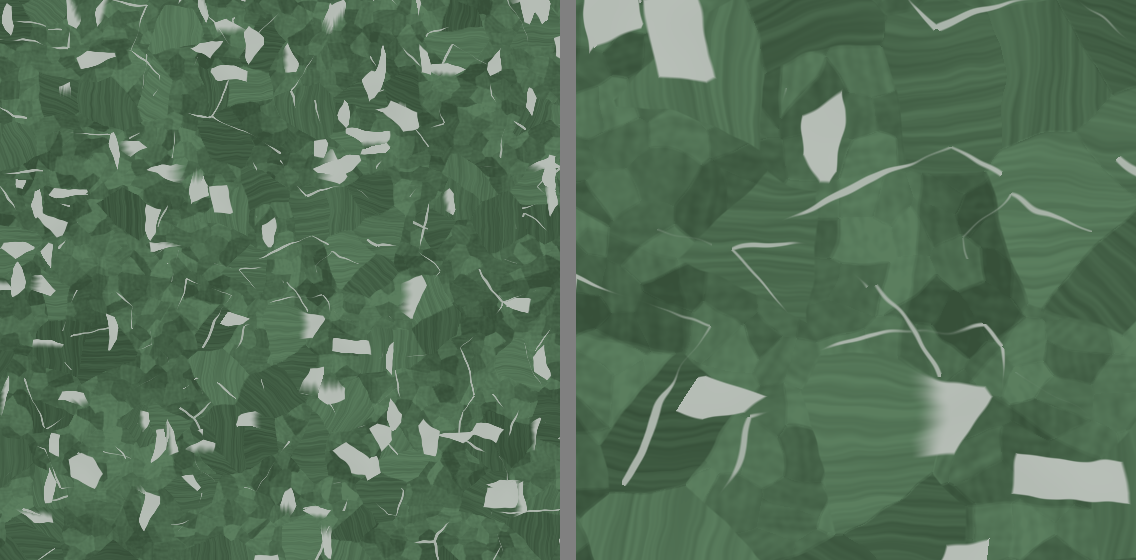
Left: the whole. Right: its middle third, enlarged.
Write a three.js fragment shader that draws this texture.

```glsl
varying vec2 vUv;

struct Cell {
  vec2 id;
  vec2 neighbour;
  vec2 rel;
  float edge;
};

vec2 hash2(vec2 p) {
  vec3 q = fract(p.xyx * vec3(0.1031, 0.1030, 0.0973));
  q += dot(q, q.yzx + 33.33);
  return fract((q.xx + q.yz) * q.zy);
}

float gradientAt(vec2 corner, vec2 offset) {
  return dot(hash2(corner) * 2.0 - 1.0, offset);
}

float noise(vec2 p) {
  vec2 i = floor(p), f = fract(p);
  vec2 u = f * f * f * (f * (f * 6.0 - 15.0) + 10.0);
  vec2 e = vec2(1.0, 0.0);
  return mix(mix(gradientAt(i, f), gradientAt(i + e, f - e), u.x),
             mix(gradientAt(i + e.yx, f - e.yx), gradientAt(i + 1.0, f - 1.0), u.x), u.y);
}

// Voronoi cell with the distance to its closest border
Cell voronoi(vec2 p) {
  vec2 base = floor(p), nearest = vec2(8.0);
  Cell c;
  for (int y = -1; y <= 1; y++)
    for (int x = -1; x <= 1; x++) {
      vec2 id = base + vec2(x, y);
      vec2 r = id + hash2(id) - p;
      if (dot(r, r) < dot(nearest, nearest)) { nearest = r; c.id = id; }
    }
  c.rel = -nearest;
  c.edge = 8.0;
  c.neighbour = c.id;
  for (int y = -2; y <= 2; y++)
    for (int x = -2; x <= 2; x++) {
      vec2 id = c.id + vec2(x, y);
      vec2 r = id + hash2(id) - p;
      vec2 gap = r - nearest;
      if (dot(gap, gap) > 0.0001) {
        float d = dot(0.5 * (nearest + r), normalize(gap));
        if (d < c.edge) { c.edge = d; c.neighbour = id; }
      }
    }
  return c;
}

// Mostly axis-aligned direction for the smears of a cell
vec2 smearDirection(vec2 id) {
  vec2 h = hash2(id + 91.0);
  float angle = h.y < 0.7 ? floor(h.x * 4.0) * 1.5708 : h.x * 6.2832;
  return vec2(cos(angle), sin(angle));
}

float smear(Cell c, float bands) {
  vec2 along = smearDirection(c.id);
  vec2 across = vec2(-along.y, along.x);
  return noise(vec2(dot(c.rel, across) * bands, dot(c.rel, along) * 0.4) + c.id * 7.3);
}

float cellTone(Cell c, float blend) {
  float own = hash2(c.id + 23.0).x;
  float next = hash2(c.neighbour + 23.0).x;
  return mix(own, next, 0.5 - 0.5 * smoothstep(0.0, blend, c.edge));
}

// Scattered pale chips, half of them fading out to one side
float paleChips(vec2 p, float share) {
  Cell c = voronoi(p);
  float own = step(hash2(c.id + 41.0).x, share);
  float next = step(hash2(c.neighbour + 41.0).x, share);
  float cover = own * max(next, smoothstep(0.0, 0.05, c.edge));
  float along = dot(c.rel, smearDirection(c.id)) + 0.25 * smear(c, 5.0);
  float fade = smoothstep(-0.45, 0.15, along);
  return cover * mix(1.0, fade, step(0.5, hash2(c.id + 67.0).y));
}

// Thin tapering veins along some of the cell borders
float veins(vec2 p, float scale, float share, float thickness) {
  Cell c = voronoi(p * scale + 310.0);
  float chosen = step(hash2(c.id + c.neighbour + 13.0).x, share);
  float width = thickness * chosen * smoothstep(-0.15, 0.4, noise(p * 15.0 + scale));
  float line = 1.0 - smoothstep(width - 0.0007, width + 0.0007, c.edge / scale);
  return line * smoothstep(0.0001, 0.001, width);
}

void main() {
  vec2 wobble = vec2(noise(vUv * 14.0), noise(vUv * 14.0 + 60.0));
  vec2 ripple = vec2(noise(vUv * 55.0 + 20.0), noise(vUv * 55.0 + 90.0));
  vec2 p = vUv + 0.016 * wobble + 0.003 * ripple;

  // Green shards: broad smeared ones between small mottled ones
  Cell broad = voronoi(p * 14.0 + 40.0);
  Cell small = voronoi(p * vec2(37.0, 39.0) + 170.0);
  float broadTone = cellTone(broad, 0.02);
  float mottle = noise(vUv * 85.0) + 0.9 * noise(vUv * 190.0);
  float smallTone = mix(broadTone, cellTone(small, 0.05), 0.65) + 0.25 * smear(small, 5.0) + 0.17 * mottle;
  float own = step(0.64, hash2(broad.id + 50.0).x);
  float next = step(0.64, hash2(broad.neighbour + 50.0).x);
  float isBroad = own * max(next, smoothstep(0.0, 0.02, broad.edge));
  float bands = smoothstep(-0.12, 0.12, smear(broad, 11.0)) - 0.5;
  float smeared = mix(0.48, broadTone, 0.7) + 0.16 * bands + 0.3 * smear(broad, 26.0);
  float tone = mix(smallTone, smeared, isBroad) + 0.1 * noise(vUv * 6.0 + 30.0);
  tone = 0.5 + 1.1 * (tone - 0.5);
  vec3 color = mix(vec3(0.215, 0.315, 0.225), vec3(0.355, 0.495, 0.37), clamp(tone, 0.0, 1.0));

  // Pale chips: wide, tall and large
  float crowding = 1.0 + 1.3 * noise(vUv * 4.0 + 12.0) + 0.5 * (vUv.y - 0.5);
  float pale = paleChips(p * vec2(20.0, 43.0) + 230.0, 0.04 * crowding);
  pale = max(pale, paleChips(p * vec2(47.0, 21.0) + 420.0, 0.045 * crowding));
  pale = max(pale, paleChips(p * vec2(24.0, 21.0) + 530.0, 0.024 * crowding));

  // Veins: long ones and small twigs
  pale = max(pale, 0.9 * veins(p, 10.0, 0.36, 0.0024));
  pale = max(pale, 0.85 * veins(p + 3.7, 17.0, 0.13, 0.0019));
  color = mix(color, vec3(0.71, 0.74, 0.71) + 0.02 * noise(p * 25.0), pale);

  gl_FragColor = vec4(color, 1.0);
}
```
